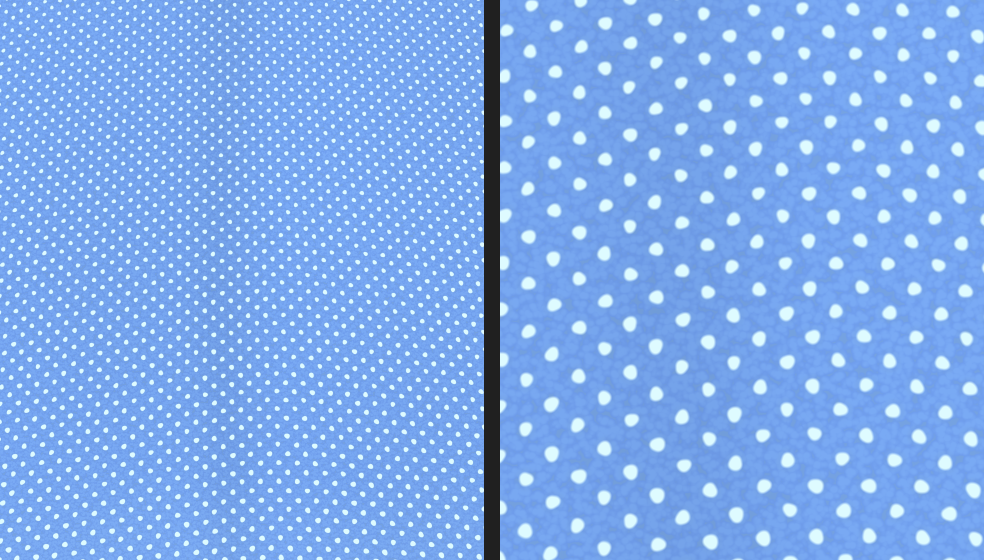
Left, the full canvas; right, a detail of the centre.
This pattern is drawn by a Shadertoy shader. Its source:

```glsl
const vec3 DEEP_BLUE = vec3(0.43, 0.61, 0.925);
const vec3 BRIGHT_BLUE = vec3(0.475, 0.665, 0.955);
const vec3 DULL_BLUE = vec3(0.465, 0.64, 0.87);
const vec3 DOT_WHITE = vec3(0.87, 0.985, 1.0);

const vec2 CELL = vec2(0.0306, 0.02865); // repeat size at mid height
const float TILT = 0.215;                // growth of the repeat toward the bottom
const float DOT_RADIUS = 0.0040;

vec2 hash2(vec2 p) {
    vec3 q = fract(p.xyx * vec3(0.1031, 0.1030, 0.0973));
    q += dot(q, q.yzx + 33.33);
    return fract((q.xx + q.yz) * q.zy);
}

// Distance to the nearest scattered feature point
float cellular(vec2 p) {
    vec2 id = floor(p);
    vec2 f = fract(p);
    float nearest = 2.0;
    for (int y = -1; y <= 1; y++) {
        for (int x = -1; x <= 1; x++) {
            vec2 cell = vec2(x, y);
            vec2 d = cell + hash2(id + cell + 70.0) - f;
            nearest = min(nearest, dot(d, d));
        }
    }
    return sqrt(nearest);
}

// Rows climb to the fold, then run gently down past it
float foldShift(float x, float foldX) {
    float d = x - foldX;
    return -0.02 * d + 0.07 * sqrt(d * d + 0.0027);
}

// Signed distance to the nearest slightly uneven dot of one square lattice
float latticeDots(vec2 uv, vec2 cellSize, float radius, float seed) {
    vec2 id = round(uv);
    vec2 rnd = hash2(id + seed);
    vec2 d = (uv - id + (rnd - 0.5) * 0.05) * cellSize;
    float angle = atan(d.y, d.x);
    float wobble = 0.06 * sin(2.0 * angle + 6.28 * rnd.x)
                 + 0.05 * sin(3.0 * angle + 6.28 * rnd.y);
    return length(d) - radius * (0.94 + 0.12 * rnd.y + wobble);
}

vec3 clothColor(vec2 p) {
    // Brushed grain at two sizes
    float coarse = cellular(p * vec2(115.0, 165.0) + 40.0);
    float fine = cellular(mat2(0.8, 0.6, -0.6, 0.8) * p * 250.0 + 90.0);
    float grain = 0.55 * coarse + 0.45 * fine;
    vec3 color = mix(BRIGHT_BLUE, DEEP_BLUE, smoothstep(0.25, 0.68, grain));
    color = mix(color, DULL_BLUE, 0.8 * smoothstep(0.56, 0.74, grain));

    // Broad shading, soft crease and paler worn lower edge
    float sway = 0.01 * sin(5.0 * p.y + 1.0);
    float crease = exp(-pow((p.x + 0.03 + sway) / 0.055, 2.0));
    float broad = sin(7.0 * p.x + 2.0 * p.y) * sin(4.0 * p.y - 3.0 * p.x + 1.0);
    float worn = smoothstep(-0.32, -0.5, p.y + 0.03 * sin(9.0 * p.x));
    color *= 1.0 - 0.035 * crease + 0.012 * broad;
    return mix(color, vec3(0.55, 0.73, 0.96), 0.22 * worn * (1.0 - grain));
}

void mainImage(out vec4 fragColor, in vec2 fragCoord) {
    vec2 p = (fragCoord - 0.5 * iResolution.xy) / iResolution.y;
    float pixel = 1.0 / iResolution.y;

    // Tilted cloth plane
    vec2 q = vec2(p.x + 0.078, p.y + foldShift(p.x, 0.038));
    float depth = 1.0 - TILT * q.y;
    vec2 uv = q / (CELL * depth) + vec2(0.119, 0.034);
    vec2 cellSize = CELL * vec2(depth, depth * depth);
    float radius = DOT_RADIUS * depth * depth;

    // Two lattices offset by half a repeat form the staggered dots
    float dist = min(latticeDots(uv, cellSize, radius, 100.0),
                     latticeDots(uv + 0.5, cellSize, radius, 300.0));

    float soft = max(0.7 * pixel, 0.0011);
    float ink = 1.0 - smoothstep(-soft, soft, dist);
    float rim = exp(-pow((dist - 0.0016) / 0.0014, 2.0));

    vec3 color = clothColor(p);
    color = mix(color, DULL_BLUE, 0.25 * rim);
    color = mix(color, DOT_WHITE, ink);
    fragColor = vec4(color, 1.0);
}
```
